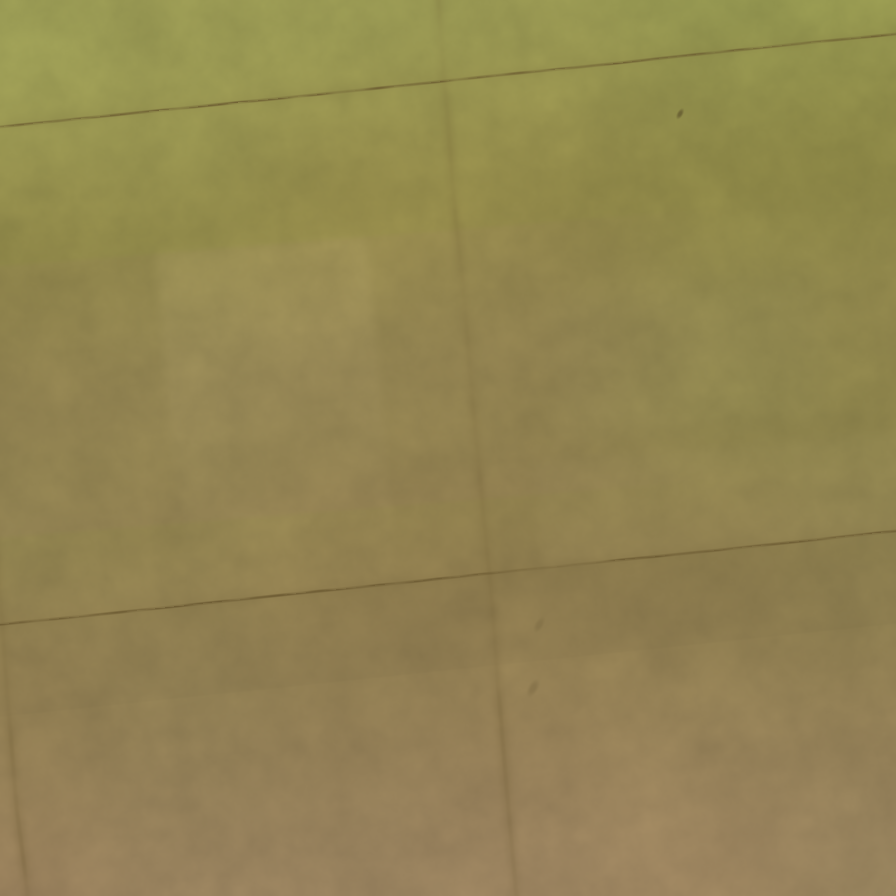
This texture is drawn by a WebGL 2 fragment shader. Its source:

```glsl
#version 300 es
precision highp float;
// Weathered wall of large, slightly tilted panels, about two across and two down.
// A skewed grid gives thin worn bed seams and soft upright joints; a vertical
// olive-to-tan gradient, pale repair patches, layered noise and specks add wear.
uniform vec2 u_resolution;
out vec4 fragColor;

#define PERIOD vec2(0.548, 0.555)  // panel size
#define ORIGIN vec2(0.577, 0.303)  // a grid crossing, before the skew
#define SKEW vec2(0.089, -0.104)   // lean of joints, rise of bed seams
#define BED_WIDTH 0.0011           // half width of bed seams
#define JOINT_WIDTH 0.007          // softness of upright joints
#define MOTTLE 0.065               // strength of stains
#define GRAIN 0.055                // strength of fine grain

const vec3 TAN = vec3(0.605, 0.510, 0.372);
const vec3 BROWN = vec3(0.568, 0.497, 0.318);
const vec3 OLIVE = vec3(0.565, 0.515, 0.302);
const vec3 MOSS = vec3(0.568, 0.535, 0.286);
const vec3 LIME = vec3(0.612, 0.612, 0.332);
const vec3 SEAM = vec3(0.39, 0.32, 0.17);

float hash(vec2 p) {
  vec3 q = fract(p.xyx * vec3(0.1031, 0.1030, 0.0973));
  q += dot(q, q.yzx + 33.33);
  return fract((q.x + q.y) * q.z);
}

float noise(vec2 p) {
  vec2 i = floor(p), f = fract(p);
  f = f * f * (3.0 - 2.0 * f);
  return mix(mix(hash(i), hash(i + vec2(1, 0)), f.x),
             mix(hash(i + vec2(0, 1)), hash(i + vec2(1, 1)), f.x), f.y);
}

float fbm(vec2 p) {
  float sum = 0.0, amp = 0.5;
  for (int i = 0; i < 5; i++) {
    sum += amp * noise(p);
    p = mat2(1.6, 1.2, -1.2, 1.6) * p + 7.3;
    amp *= 0.5;
  }
  return sum;
}

// Rectangle with blurred edges, from corner lo to corner hi
float softBox(vec2 p, vec2 lo, vec2 hi, float blur) {
  vec2 s = smoothstep(lo - blur, lo + blur, p) * (1.0 - smoothstep(hi - blur, hi + blur, p));
  return s.x * s.y;
}

vec3 wallGradient(float h) {
  vec3 c = mix(TAN, BROWN, smoothstep(-0.08, 0.30, h));
  c = mix(c, OLIVE, smoothstep(0.24, 0.48, h));
  c = mix(c, MOSS, smoothstep(0.52, 0.74, h));
  return mix(c, LIME, smoothstep(0.68, 0.98, h));
}

// Small slanted dark fleck
float speck(vec2 p, vec2 center, float radius) {
  vec2 d = p - center;
  d.x = (d.x - 0.4 * d.y) * 1.6;
  return 1.0 - smoothstep(radius * 0.3, radius * 1.5, length(d));
}

void main() {
  vec2 uv = gl_FragCoord.xy / u_resolution;
  float px = 1.0 / min(u_resolution.x, u_resolution.y);
  vec2 skewed = uv + SKEW * uv.yx;
  float wobble = 0.004 * (noise(uv * 9.0) - 0.5);
  vec2 grid = (skewed - ORIGIN + wobble * vec2(1.0, 0.25)) / PERIOD;
  vec2 panel = floor(grid);
  vec2 seamDist = abs(fract(grid + 0.5) - 0.5) * PERIOD;

  // Base tone, greener toward the right, with slight changes per panel
  vec3 color = wallGradient(skewed.y);
  color += vec3(-0.010, 0.002, -0.008) * smoothstep(0.5, 1.0, uv.x);
  color *= 1.0 + 0.010 * (hash(panel + 21.0) - 0.5);
  color *= 1.0 - 0.02 * softBox(skewed, vec2(-1.0, 0.20), vec2(2.0, 0.303), 0.0015);

  // Faded repair patches, straight along the top
  vec2 p = vec2(skewed.x, uv.y - 0.08 * uv.x);
  float fade = smoothstep(0.28, 0.66, uv.y);
  float faded = 1.0 - smoothstep(0.55, 0.85, uv.x);
  color += vec3(0.004, -0.007, 0.012) * faded * softBox(p, vec2(-0.2, 0.40), vec2(1.2, 0.703), 0.004);
  color += vec3(0.024, 0.022, 0.022) * fade * softBox(p, vec2(0.237, 0.31), vec2(0.475, 0.703), 0.010);
  color += 0.011 * softBox(p, vec2(0.67, 0.46), vec2(0.97, 0.62), 0.030);
  color += 0.010 * softBox(p, vec2(0.64, 0.32), vec2(1.2, 0.437), 0.010);

  // Stains, blotches, woven streaks and grain
  float stain = fbm(uv * 6.0 + 3.0) - 0.48;
  float blotch = fbm(uv * 19.0 + 11.0) - 0.48;
  float streak = noise(skewed * vec2(60.0, 8.0)) + noise(skewed * vec2(9.0, 75.0)) - 1.0;
  float grain = fbm(uv * 60.0) - 0.48;
  color *= 1.0 + MOTTLE * (1.3 * stain + 1.5 * blotch) + 0.010 * streak + GRAIN * grain;
  color.r += 0.012 * (noise(uv * 5.0 + 40.0) - 0.5);

  // Upright joints: broad faint shadow, stronger low down
  float low = 1.0 - smoothstep(0.10, 0.50, uv.y);
  float joint = exp(-pow(seamDist.x / JOINT_WIDTH, 2.0));
  float core = 1.0 - smoothstep(0.0005, 0.003 + px, seamDist.x);
  float jointWear = 0.4 + 0.8 * noise(uv * vec2(4.0, 24.0));
  color = mix(color, SEAM, jointWear * (joint * (0.13 + 0.05 * low) + core * (0.03 + 0.06 * low)));

  // Bed seams: thin uneven line over a soft grime band
  float bed = 1.0 - smoothstep(BED_WIDTH - 0.8 * px, BED_WIDTH + 1.3 * px, seamDist.y);
  float worn = 0.22 + 0.48 * noise(vec2(uv.x * 45.0, panel.y * 3.0));
  worn *= 1.0 - 0.5 * softBox(uv, vec2(0.55, 0.3), vec2(0.68, 0.45), 0.02);
  color = mix(color, SEAM, bed * worn + 0.08 * exp(-seamDist.y / 0.006));

  // Isolated specks
  float specks = 0.50 * speck(uv, vec2(0.759, 0.873), 0.0048);
  specks += 0.18 * speck(uv, vec2(0.595, 0.232), 0.008);
  specks += 0.15 * speck(uv, vec2(0.602, 0.303), 0.007);
  color = mix(color, SEAM * 0.75, specks);

  fragColor = vec4(color, 1.0);
}
```
